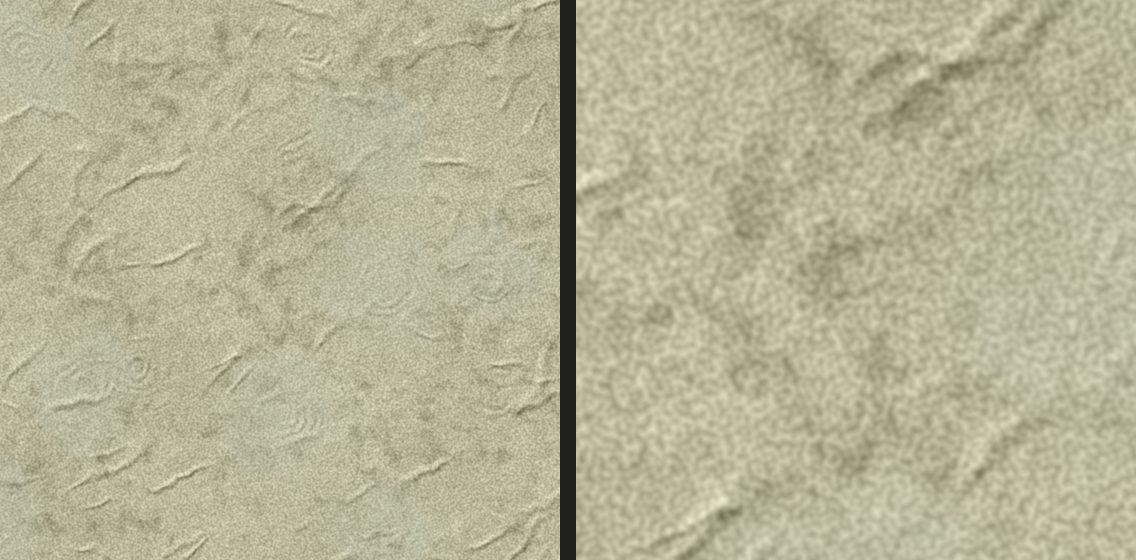
Left: the whole. Right: its middle third, enlarged.
Write a three.js fragment shader that draws this texture.

```glsl
// Draws weathered sandy stone with embossed cracks, faint ring ripples and pale worn patches.
#define BASE_COLOR vec3(0.727, 0.710, 0.598)
#define PATCH_COLOR vec3(0.738, 0.736, 0.642)
#define LIGHT_DIR vec2(-0.5, 0.866)
#define EMBOSS_STEP 0.0026
#define ROUGH_HEIGHT 0.42
#define CRACK_HEIGHT 0.24
#define RING_HEIGHT 0.06
#define GRAIN_SCALE 215.0
#define GRAIN_AMOUNT 0.15
#define MOTTLE_AMOUNT 0.10
#define CELLS 5.0

varying vec2 vUv;

vec2 hash2(vec2 p) {
  vec3 q = fract(p.xyx * vec3(0.1031, 0.1030, 0.0973));
  q += dot(q, q.yzx + 33.33);
  return fract((q.xx + q.yz) * q.zy);
}

vec2 gradientAt(vec2 cell) {
  float angle = 6.2832 * hash2(cell + 71.0).x;
  return vec2(cos(angle), sin(angle));
}

// Gradient noise, roughly -0.7 to 0.7
float noise(vec2 p) {
  vec2 i = floor(p), f = p - i;
  vec2 u = f * f * f * (f * (f * 6.0 - 15.0) + 10.0);
  vec2 k = vec2(1.0, 0.0);
  float low = mix(dot(gradientAt(i), f), dot(gradientAt(i + k.xy), f - k.xy), u.x);
  float high = mix(dot(gradientAt(i + k.yx), f - k.yx), dot(gradientAt(i + k.xx), f - k.xx), u.x);
  return mix(low, high, u.y);
}

vec2 turn(vec2 p) {
  return vec2(0.9 * p.x + 0.436 * p.y, 0.9 * p.y - 0.436 * p.x);
}

float fbm(vec2 p) {
  float sum = 0.0, amp = 0.5;
  for (int i = 0; i < 4; i++) {
    sum += amp * noise(p);
    p = turn(p) * 2.03 + 17.3;
    amp *= 0.52;
  }
  return sum;
}

// Scattered discs: x = ring ripple height, y = pale patch cover
vec2 discs(vec2 p) {
  vec2 g = p * CELLS, home = floor(g);
  float wobble = 0.14 * noise(p * 13.0) + 0.05 * noise(p * 37.0);
  vec2 result = vec2(0.0);
  for (int y = -1; y <= 1; y++) {
    for (int x = -1; x <= 1; x++) {
      vec2 cell = home + vec2(float(x), float(y));
      vec2 kind = hash2(cell + 13.0);
      vec2 offset = g - cell - 0.2 - 0.6 * hash2(cell + 5.0);
      float d = length(offset) + wobble;
      float radius = 0.28 + 0.18 * kind.y;
      float ring = sin(d * 62.0 + 6.0 * kind.y) * smoothstep(radius, radius - 0.1, d);
      result.x += ring * step(0.45, kind.x);
      float cover = smoothstep(radius + 0.24, radius - 0.06, d + wobble);
      result.y = max(result.y, cover * step(0.62, kind.x));
    }
  }
  return result;
}

// Broken ridges that mostly run sideways and slightly upward
float cracks(vec2 p) {
  vec2 q = turn(p + 0.03 * vec2(noise(p * 9.0), noise(p * 9.0 + 40.0)));
  q += 0.008 * noise(p * 38.0);
  float main = noise(q * vec2(3.2, 6.5) + 3.7);
  float minor = noise(q * vec2(7.0, 14.0) + 21.4);
  float mainMask = smoothstep(0.02, 0.3, noise(p * 6.0 + 7.5));
  float minorMask = smoothstep(0.05, 0.35, noise(p * 8.0 + 60.2));
  return smoothstep(0.065, 0.0, abs(main)) * mainMask
       + 0.8 * smoothstep(0.12, 0.0, abs(minor)) * minorMask;
}

float relief(vec2 p) {
  float roughness = 0.65 + 0.9 * noise(p * 5.0 + 90.0);
  float ringMask = smoothstep(-0.15, 0.3, noise(p * 14.0 + 31.0));
  return ROUGH_HEIGHT * roughness * fbm(p * 15.0)
       + CRACK_HEIGHT * cracks(p)
       + RING_HEIGHT * ringMask * discs(p).x;
}

void main() {
  vec2 p = vUv + 2.0;
  float pale = discs(p).y * (0.75 + 0.5 * noise(p * 18.0));

  // Light from the upper left, with deeper shadows than highlights
  vec2 toLight = EMBOSS_STEP * LIGHT_DIR;
  float shade = relief(p - toLight) - relief(p + toLight);
  shade = clamp(shade * (shade < 0.0 ? 1.05 : 0.7), -0.2, 0.1);

  // Dark stains and slow tone drift
  float stain = smoothstep(0.04, 0.4, fbm(p * 24.0 + 50.0) + 0.25 * noise(p * 5.0 + 90.0));
  float drift = 0.05 * noise(p * 4.0 + 11.0) + 0.07 * fbm(p * 40.0 + 8.0);

  // Fine woven sand grain
  vec2 grainPos = turn(p) * GRAIN_SCALE;
  float grain = noise(grainPos) + 0.35 * noise(grainPos * 0.53 + 9.0);

  vec3 color = mix(BASE_COLOR, PATCH_COLOR, pale);
  color += (shade + drift - MOTTLE_AMOUNT * stain) * (1.0 - 0.45 * pale);
  color += GRAIN_AMOUNT * grain * (1.0 - 0.2 * pale) + 0.008;
  gl_FragColor = vec4(color, 1.0);
}
```
